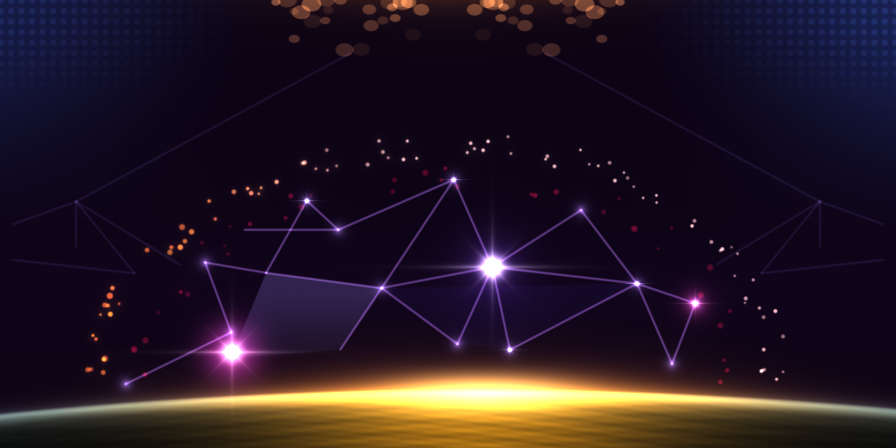
Give the GLSL for this background, as a Shadertoy shader.

```glsl
const vec2 NODES[17] = vec2[](
    vec2(.281, .143), vec2(.516, .258), vec2(.458, .414), vec2(.685, .552),
    vec2(.755, .487), vec2(1.013, .599), vec2(.852, .357), vec2(1.099, .404),
    vec2(1.021, .232), vec2(1.138, .219), vec2(1.297, .531), vec2(1.422, .367),
    vec2(1.552, .323), vec2(1.5, .188), vec2(.594, .391), vec2(.76, .22),
    vec2(.547, .487));

const ivec2 LINKS[22] = ivec2[](
    ivec2(0, 1), ivec2(1, 2), ivec2(2, 14), ivec2(14, 6), ivec2(14, 3), ivec2(3, 4),
    ivec2(4, 16), ivec2(4, 5), ivec2(5, 6), ivec2(5, 7), ivec2(6, 15), ivec2(6, 7),
    ivec2(7, 10), ivec2(7, 11), ivec2(7, 8), ivec2(7, 9), ivec2(6, 8), ivec2(10, 11),
    ivec2(11, 12), ivec2(11, 13), ivec2(12, 13), ivec2(9, 11));

float hash(float n) { return fract(sin(n * 12.99 + 4.1) * 4375.85); }

float disc(vec2 p, float radius) {
    float soft = 1.2 / iResolution.y;
    return 1. - smoothstep(radius - soft, radius + soft, length(p));
}

float line(vec2 p, vec2 a, vec2 b) {
    vec2 ab = b - a;
    float t = clamp(dot(p - a, ab) / dot(ab, ab), 0., 1.);
    return 1. - smoothstep(0., .0025 + 1. / iResolution.y, length(p - a - ab * t));
}

// Inside of the edge a-b, for clockwise corners
float side(vec2 p, vec2 a, vec2 b) {
    vec2 n = normalize(vec2(b.y - a.y, a.x - b.x));
    return smoothstep(-1., 1., dot(p - a, n) * iResolution.y);
}

float quad(vec2 p, vec2 a, vec2 b, vec2 c, vec2 d) {
    return side(p, a, b) * side(p, b, c) * side(p, c, d) * side(p, d, a);
}

// Round core with long horizontal, short vertical and diagonal rays
float star(vec2 p, float size) {
    vec2 v = abs(p) / size, w = abs(vec2(p.x + p.y, p.x - p.y)) / size;
    return 1.6 * exp(-dot(v, v) * 5.) + exp(-v.x * .8 - v.y * 12.)
         + .7 * exp(-v.y * 1.1 - v.x * 12.)
         + .6 * (exp(-w.x * 1.4 - w.y * 9.) + exp(-w.y * 1.4 - w.x * 9.));
}

vec3 sky(vec2 p) {
    float e = abs(p.x - 1.);
    vec3 col = vec3(.045, .012, .075) + vec3(.018, .005, .03) * exp(-6. * abs(p.y - .35));

    // Blue corners with a halftone grid
    float blue = smoothstep(.4, 1.12, e + .35 * (p.y - .8)) * smoothstep(.4, 1., p.y);
    blue *= p.x > 1. ? 1. : .8;
    col += vec3(.05, .12, .25) * blue;
    vec2 cell = (fract(vec2(e, p.y) / .0235) - .5) * .0235;
    col += vec3(.04, .07, .13) * disc(cell, .007) * blue * smoothstep(.72, .95, p.y);

    // Mirrored bokeh below the top edge
    col += vec3(.16, .09, .03) * exp(-(1. - p.y) / .035 - e * e * 7.);
    for (float i = 0.; i < 24.; i++) {
        float drop = hash(i + 30.);
        vec2 c = vec2(.04 + .38 * hash(i), 1. - .13 * drop * drop);
        float light = (.12 + .45 * hash(i + 70.)) * (1.1 - drop * .7);
        col += vec3(.85, .53, .28) * light * disc((vec2(e, p.y) - c) * vec2(1., 1.35), .009 + .014 * hash(i + 50.));
    }

    // Faint distant wires
    vec2 m = vec2(e, p.y), hub = vec2(.83, .55);
    float wires = line(m, vec2(.22, .88), hub) + line(m, hub, vec2(.83, .45))
                + line(m, hub, vec2(.6, .41)) + line(m, hub, vec2(.97, .5))
                + line(m, vec2(.7, .39), vec2(.97, .42)) + line(m, hub, vec2(.7, .39));
    return col + vec3(.06, .05, .1) * wires;
}

// Clustered arc of embers: orange on the left, pale on the right
vec3 embers(vec2 p) {
    vec3 col = vec3(0.);
    for (float i = 0.; i < 120.; i++) {
        float inner = step(84., i), left = smoothstep(1.7, .4, p.x);
        float a = 3.14 * (mod(i, 12.) + .5) / 12. + .23 * (hash(i) - .5);
        float r = 1. + .05 * max(0., sin(2. * a)) + .1 * (hash(i + 200.) - .5) - .13 * inner;
        vec2 c = vec2(.97, .14) + r * vec2(.75 * cos(a), .53 * sin(a));
        float west = smoothstep(.9, .35, c.x);
        vec3 tint = mix(vec3(1., .78, .74), vec3(1., .4 + .2 * hash(i + 9.), .17), west);
        tint = mix(tint, vec3(.38, .03, .1), inner);
        float size = .0025 + .0045 * hash(i + 400.) * mix(.4, 1., max(west, inner));
        col += tint * (.5 + .5 * hash(i + 600.)) * (disc(p - c, size) + .25 * left * exp(-length(p - c) / .005));
    }
    return col;
}

vec3 horizon(vec2 p, vec3 col) {
    float x = p.x - 1.06, d = p.y - (.128 - .048 * x * x);
    float center = exp(-x * x * 3.2), depth = max(-d, 0.);

    // Streaked surface under a bright rim
    float streak = sin(p.x * 9. + d * 210. + 2. * sin(p.x * 5.))
                 + .6 * sin(p.x * 27. - d * 340.) + .4 * sin(p.x * 61. + d * 480.);
    vec3 ground = mix(vec3(.1, .12, .14), vec3(.82, .54, .1), center) * (1. + .09 * streak);
    ground *= mix(exp(-depth * 14.), 1. - depth * 2., center);
    ground += mix(vec3(.38, .47, .45), vec3(.8, .7, .38), center) * exp(-depth / mix(.013, .024, center));
    col = mix(col, ground, smoothstep(.006, -.008, d));

    // Air glow and the rising light
    float air = exp(-max(d, 0.) / .012) * smoothstep(-.03, .0, d);
    col += mix(vec3(.12, .17, .18), vec3(.5, .36, .12), center) * air;
    col += vec3(.75, .4, .09) * center * exp(-max(d, 0.) / .036) * smoothstep(-.05, .01, d);
    vec2 v = (p - vec2(1.08, .122)) / vec2(.2, .04);
    return col + vec3(.9, .75, .42) * exp(-dot(v, v));
}

void mainImage(out vec4 fragColor, in vec2 fragCoord) {
    vec2 p = (fragCoord - vec2(.5 * iResolution.x, 0.)) / iResolution.y + vec2(1., 0.);
    vec3 col = sky(p);

    // Translucent panels
    col += vec3(.13, .12, .2) * smoothstep(.12, .38, p.y) * quad(p, NODES[14], NODES[6], NODES[15], vec2(.515, .2));
    col += vec3(.015, .012, .05) * quad(p, NODES[6], NODES[11], NODES[9], NODES[8]);

    // Network lines and nodes
    for (int i = 0; i < 22; i++)
        col += vec3(.3, .2, .4) * line(p, NODES[LINKS[i].x], NODES[LINKS[i].y]);
    for (int i = 0; i < 14; i++)
        col += vec3(.6, .45, .85) * exp(-length(p - NODES[i]) / .008);
    col += embers(p);
    col = horizon(p, col);

    // Flares
    vec2 pink = p - vec2(.518, .214), white = p - NODES[7], rose = p - NODES[12];
    col += vec3(.6, .16, .5) * exp(-dot(pink, pink) / .0035) + vec3(1., .75, .9) * star(pink, .045);
    col += vec3(.35, .2, .65) * exp(-length(white) / .035) + vec3(.95, .85, 1.) * star(white, .05);
    col += vec3(.8, .2, .55) * exp(-length(rose) / .016) + vec3(.9, .6, .8) * star(rose, .014);
    for (int i = 3; i < 12; i += 2)
        col += vec3(.7, .6, .9) * star(p - NODES[i], .01);
    fragColor = vec4(clamp(col, 0., 1.), 1.);
}
```
